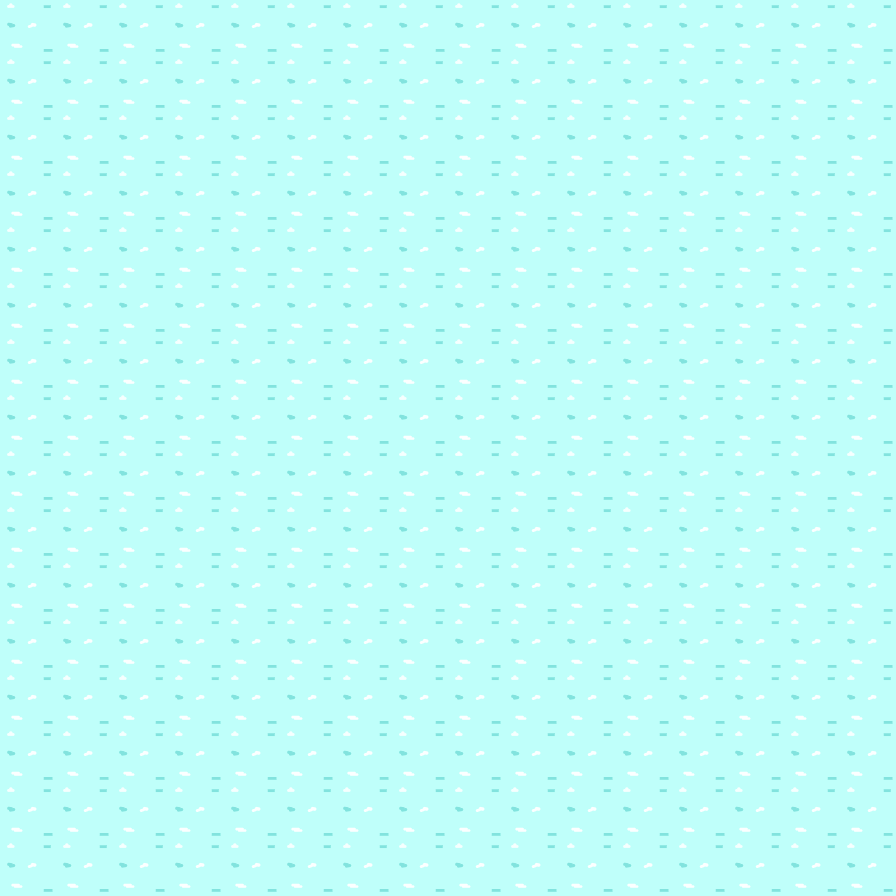
Write a Shadertoy shader that draws this pattern.

```glsl
// Pale aqua ground with a 16 by 16 repeat of small white flecks and teal dashes.

const float REPEATS = 16.0;    // cells across and down
const float CELL_UNITS = 32.0; // design units per cell side
const vec3 GROUND = vec3(0.75, 1.0, 0.98);
const vec3 TEAL = vec3(0.51, 0.89, 0.87);
const vec3 WHITE = vec3(0.99, 1.0, 1.0);

// Mark centres in cell units, y pointing down
const vec2 TEAL_FLECK = vec2(6.2, 14.4);
const vec2 WHITE_FLECK = vec2(18.4, 14.5);
const vec2 LONG_FLECK = vec2(9.6, 26.2);
const vec2 DOME_FLECK = vec2(6.2, 3.2);
const vec2 LONG_DASH = vec2(27.5, 28.8);
const vec2 SHORT_DASH = vec2(27.0, 3.8);

const vec2 LONG_DASH_HALF = vec2(2.5, 0.8);
const vec2 SHORT_DASH_HALF = vec2(2.0, 0.8);
const float DOME_OPACITY = 0.9;

float capsule(vec2 p, vec2 a, vec2 b, float radius) {
    vec2 pa = p - a, ba = b - a;
    float t = clamp(dot(pa, ba) / dot(ba, ba), 0.0, 1.0);
    return length(pa - ba * t) - radius;
}

float box(vec2 p, vec2 halfSize) {
    vec2 d = abs(p) - halfSize;
    return length(max(d, 0.0)) + min(max(d.x, d.y), 0.0);
}

// Two offset lobes, stepping down to the right
float tealFleck(vec2 p) {
    return min(capsule(p, vec2(-1.2, -0.5), vec2(0.3, -0.3), 0.9),
               capsule(p, vec2(-0.2, 0.5), vec2(1.6, 0.2), 0.9));
}

// Rounded head on the right with a low tail on the left
float whiteFleck(vec2 p) {
    return min(capsule(p, vec2(-1.7, 0.7), vec2(-0.3, 0.2), 0.8),
               capsule(p, vec2(0.2, -0.4), vec2(1.4, -0.2), 1.0));
}

// Long slanted sliver
float longFleck(vec2 p) {
    return min(capsule(p, vec2(-2.3, -0.4), vec2(1.0, -0.4), 0.8),
               capsule(p, vec2(-1.0, 0.4), vec2(2.5, 0.4), 0.7));
}

// Flat base with a small bump on top
float domeFleck(vec2 p) {
    return min(capsule(p, vec2(-1.3, 0.5), vec2(1.3, 0.5), 0.8),
               length(p - vec2(0.0, -0.3)) - 1.0);
}

float coverage(float dist, float pixel) {
    return clamp(0.5 - dist / pixel, 0.0, 1.0);
}

void mainImage(out vec4 fragColor, in vec2 fragCoord) {
    // Position inside the repeating cell
    vec2 cell = fract(fragCoord / iResolution.xy * REPEATS);
    vec2 p = vec2(cell.x, 1.0 - cell.y) * CELL_UNITS;
    float pixel = REPEATS * CELL_UNITS / min(iResolution.x, iResolution.y);

    // Teal marks
    float teal = tealFleck(p - TEAL_FLECK);
    teal = min(teal, box(p - LONG_DASH, LONG_DASH_HALF));
    teal = min(teal, box(p - SHORT_DASH, SHORT_DASH_HALF));

    // White marks
    float white = min(whiteFleck(p - WHITE_FLECK), longFleck(p - LONG_FLECK));
    float dome = domeFleck(p - DOME_FLECK);

    vec3 color = mix(GROUND, TEAL, coverage(teal, pixel));
    color = mix(color, WHITE, coverage(white, pixel));
    color = mix(color, WHITE, DOME_OPACITY * coverage(dome, pixel));
    fragColor = vec4(color, 1.0);
}
```
